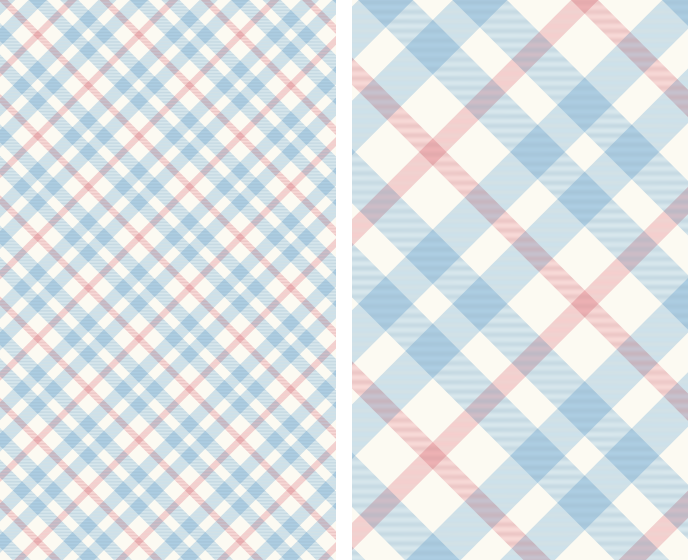
Left: the whole. Right: its middle third, enlarged.
This pattern is drawn by a Shadertoy shader. Its source:

```glsl
const vec3 CREAM = vec3(0.99, 0.98, 0.95);
const vec3 BLUE = vec3(0.665, 0.79, 0.87);
const vec3 ROSE = vec3(0.91, 0.68, 0.69);

const float PERIOD = 0.1808;             // plaid repeat, in canvas heights
const vec2 CROSSING = vec2(0.3385, 0.4858); // one crossing of two rose stripes
const float ROWS_PER_PERIOD = 32.0;      // fine weave lines in each repeat

float hash(vec2 p) {
    vec3 q = fract(vec3(p.xyx) * 0.1031);
    q += dot(q, q.yzx + 33.33);
    return fract((q.x + q.y) * q.z);
}

float valueNoise(vec2 p) {
    vec2 cell = floor(p);
    vec2 f = fract(p);
    f = f * f * (3.0 - 2.0 * f);
    float low = mix(hash(cell), hash(cell + vec2(1.0, 0.0)), f.x);
    float high = mix(hash(cell + vec2(0.0, 1.0)), hash(cell + vec2(1.0, 1.0)), f.x);
    return mix(low, high, f.y);
}

float stripe(float offset, float halfWidth, float soft) {
    return 1.0 - smoothstep(halfWidth - soft, halfWidth + soft, abs(offset));
}

// Thread colour across one repeat: a rose line, then a mirrored pair of blue bands
vec3 threadColor(float t, float soft) {
    float d = abs(fract(t + 0.5) - 0.5);
    vec3 color = mix(CREAM, BLUE, stripe(d - 0.345, 0.09, soft));
    return mix(color, ROSE, stripe(d, 0.045, soft));
}

// Geometric blend, as the dyes of crossing threads combine
vec3 weave(vec3 warp, vec3 weft, float share) {
    return pow(warp, vec3(1.0 - share)) * pow(weft, vec3(share));
}

void mainImage(out vec4 fragColor, in vec2 fragCoord) {
    vec2 p = (fragCoord / iResolution.y - CROSSING) / PERIOD;
    float pixel = 1.0 / (iResolution.y * PERIOD);

    // Diagonal warp and weft
    float soft = 0.9 * pixel;
    vec3 warp = threadColor(p.x + p.y, soft);
    vec3 weft = threadColor(p.x - p.y, soft);

    // Fine horizontal weave lines, faded when too small to resolve
    float row = p.y * ROWS_PER_PERIOD;
    float visible = 1.0 - smoothstep(0.3, 0.5, ROWS_PER_PERIOD * pixel);
    float wear = mix(0.6, 1.0, valueNoise(vec2(p.x * 6.0, row * 0.5) + 200.0));
    float line = sin(6.28318 * row) * visible * wear;

    vec3 color = weave(warp, weft, 0.5 + 0.08 * line);
    float dye = smoothstep(0.0, 0.3, distance(color, CREAM));
    color *= 1.0 + 0.022 * line * dye;

    fragColor = vec4(color, 1.0);
}
```
